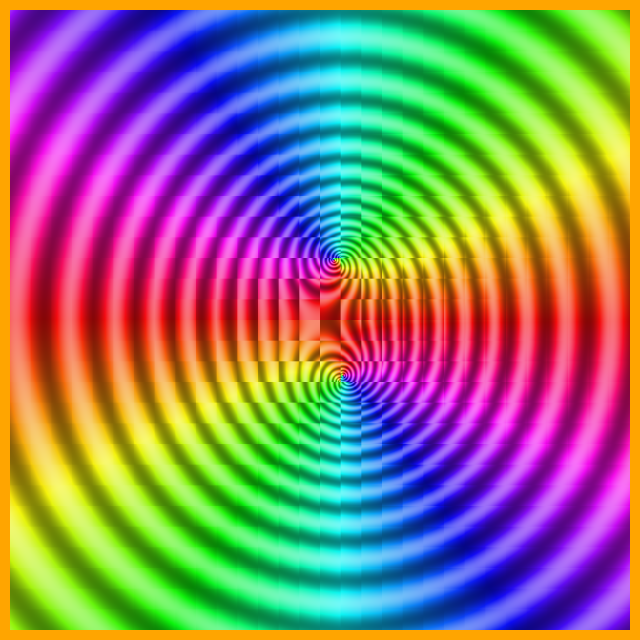
This background is drawn by a Shadertoy shader. Its source:

```glsl
const float TAU = 6.2831853;
const float BORDER = 1.0 / 64.0;            // frame width, share of canvas
const vec3 FRAME_COLOR = vec3(1.0, 0.647, 0.0);
const float CELLS = 30.0;                   // unit cells across the inner square
const float STEP_WEIGHT = 2.0;              // strength of the stepped term
const float OFFSET = 8.0;                   // real constant of the function
const float RINGS_PER_OCTAVE = 2.0;         // light rings per doubling of modulus
const float LIGHT_MID = 0.49;
const float LIGHT_SWING = 0.215;
const float SATURATION = 0.91;
const int SAMPLES = 3;                      // supersampling per axis

vec2 complexSquare(vec2 z) {
    return vec2(z.x * z.x - z.y * z.y, 2.0 * z.x * z.y);
}

// Quadratic with a linear term that is constant within each cell
vec2 steppedQuadratic(vec2 z) {
    return complexSquare(z) - STEP_WEIGHT * floor(z) + vec2(OFFSET, 0.0);
}

// HSL colour at the fixed saturation
vec3 hueLight(float hue, float light) {
    vec3 pure = clamp(abs(mod(hue * 6.0 + vec3(0.0, 4.0, 2.0), 6.0) - 3.0) - 1.0, 0.0, 1.0);
    return light + SATURATION * (pure - 0.5) * (1.0 - abs(2.0 * light - 1.0));
}

// Hue shows the argument, rings of light show the log modulus
vec3 domainColor(vec2 w) {
    float hue = atan(w.y, w.x) / TAU;
    float ring = cos(TAU * RINGS_PER_OCTAVE * log2(1.0 + length(w)));
    return hueLight(hue, LIGHT_MID + LIGHT_SWING * ring);
}

vec3 scene(vec2 uv) {
    vec2 centered = uv - 0.5;
    if (max(abs(centered.x), abs(centered.y)) > 0.5 - BORDER) return FRAME_COLOR;
    vec2 z = centered * CELLS / (1.0 - 2.0 * BORDER);
    return domainColor(steppedQuadratic(z));
}

void mainImage(out vec4 fragColor, in vec2 fragCoord) {
    // Average a small grid of samples to smooth every edge
    vec3 sum = vec3(0.0);
    for (int j = 0; j < SAMPLES; j++) {
        for (int i = 0; i < SAMPLES; i++) {
            vec2 jitter = (vec2(float(i), float(j)) + 0.5) / float(SAMPLES) - 0.5;
            sum += scene((fragCoord + jitter) / iResolution.xy);
        }
    }
    fragColor = vec4(sum / float(SAMPLES * SAMPLES), 1.0);
}
```
